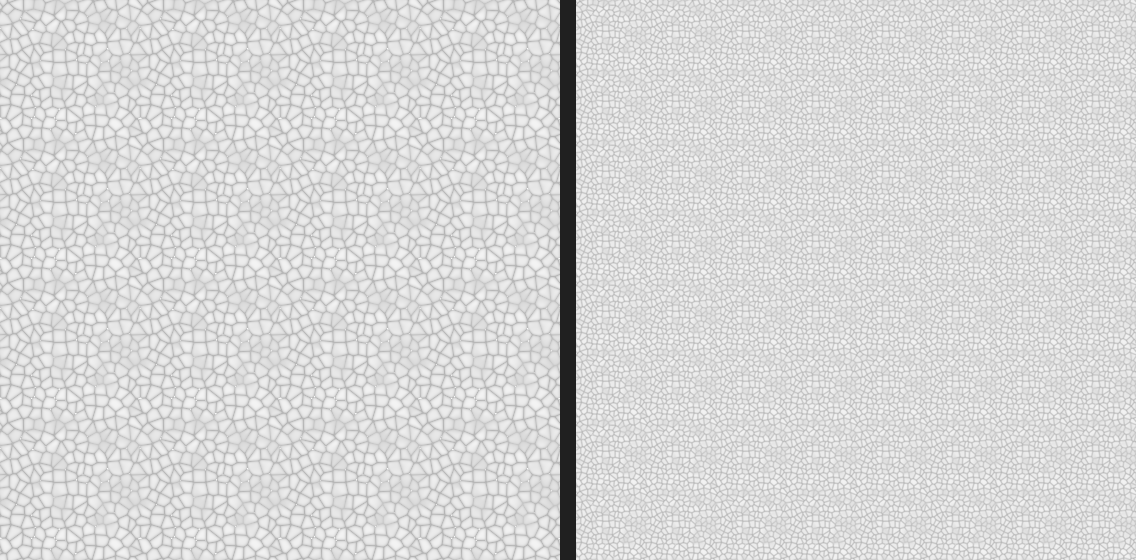
Left: one tile. Right: repeated 2 by 2.
A Shadertoy shader for this texture:

```glsl
const float CELLS = 13.0; // cells along one side of a patch

vec2 hash2(vec2 p) {
    return fract(sin(vec2(dot(p, vec2(127.1, 311.7)), dot(p, vec2(269.5, 183.3)))) * 43758.5453);
}

// Value noise that wraps after a whole number of steps
float wrapNoise(vec2 p, float period) {
    vec2 i = floor(p), f = fract(p);
    f = f * f * (3.0 - 2.0 * f);
    float a = hash2(mod(i, period) + 41.0).x;
    float b = hash2(mod(i + vec2(1, 0), period) + 41.0).x;
    float c = hash2(mod(i + vec2(0, 1), period) + 41.0).x;
    float d = hash2(mod(i + vec2(1, 1), period) + 41.0).x;
    return mix(mix(a, b, f.x), mix(c, d, f.x), f.y);
}

vec2 seedPoint(vec2 cell) {
    return cell + 0.06 + 0.88 * hash2(mod(cell, CELLS));
}

void mainImage(out vec4 fragColor, in vec2 fragCoord) {
    // Four identical patches across and down
    vec2 patchUv = fract(fragCoord / iResolution.xy * 4.0);
    vec2 p = patchUv * CELLS;

    // Nearest seed
    vec2 home = vec2(0), toHome = vec2(0);
    float nearest = 1e3;
    for (int y = -2; y <= 2; y++)
    for (int x = -2; x <= 2; x++) {
        vec2 cell = floor(p) + vec2(x, y);
        vec2 r = seedPoint(cell) - p;
        if (dot(r, r) < nearest) {
            nearest = dot(r, r);
            home = cell;
            toHome = r;
        }
    }

    // Rounded distance to the cell walls, and the two closest walls
    float wallSum = 0.0, wall1 = 1e3, wall2 = 1e3;
    for (int y = -2; y <= 2; y++)
    for (int x = -2; x <= 2; x++) {
        if (x == 0 && y == 0) continue;
        vec2 r = seedPoint(home + vec2(x, y)) - p;
        float wall = dot(0.5 * (toHome + r), normalize(r - toHome));
        wallSum += exp(-18.0 * wall);
        wall2 = min(wall2, max(wall1, wall));
        wall1 = min(wall1, wall);
    }
    float depth = max(-log(wallSum) / 18.0, 0.0);

    // Cloudy areas dull the cells and weaken their outlines
    float haze = 0.6 * wrapNoise(patchUv * 7.0, 7.0) + 0.4 * wrapNoise(patchUv * 15.0, 15.0);
    haze = smoothstep(0.45, 0.85, haze);
    float tone = hash2(mod(home, CELLS) + 73.0).x;
    float fill = 0.925 + 0.035 * tone * tone - 0.06 * haze;
    float outline = 0.715 + 0.07 * haze;
    float shade = mix(outline, fill, 1.0 - exp(-10.0 * depth));

    // Bright specks on a few junctions
    float speck = smoothstep(0.1, 0.02, wall2) * smoothstep(0.72, 0.82, wrapNoise(p * 2.0, CELLS * 2.0));
    shade = mix(shade, 0.98, speck);

    fragColor = vec4(vec3(shade), 1.0);
}
```
